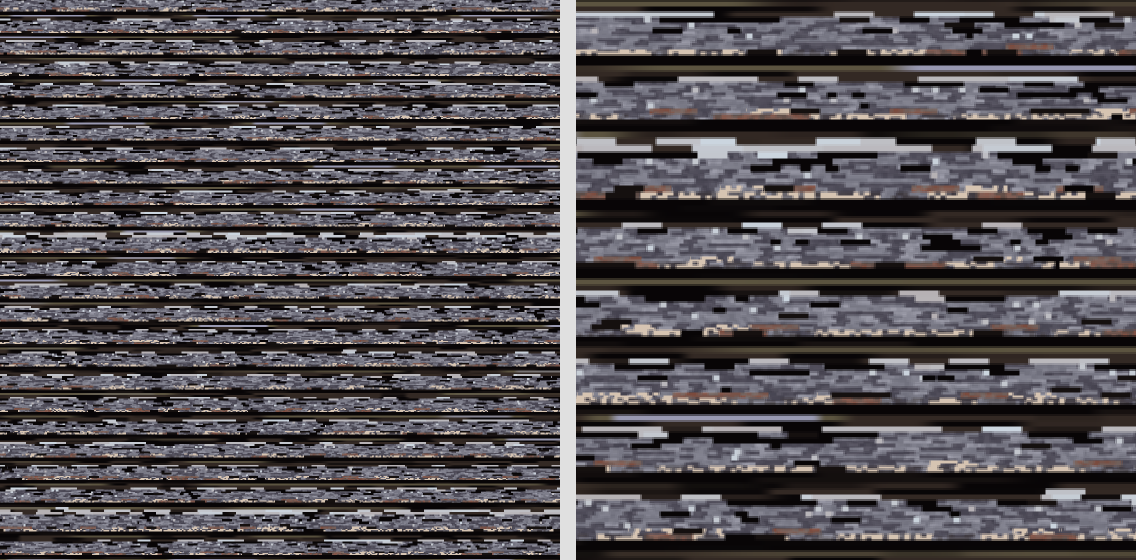
Left: the whole. Right: its middle third, enlarged.
This texture is drawn by a three.js fragment shader. Its source:

```glsl
// Twenty-five stacked bands of scrambled slate bricks, split by black and brown seams.
// Each band holds seven repeats of one motif, cut into thin lanes of hashed bricks;
// about half the bricks are shared by all repeats, the others vary from one to the next.
varying vec2 vUv;

float hash(vec2 p) {
  return fract(sin(dot(p, vec2(12.9898, 78.233))) * 43758.5453);
}

// Random value of the brick at x, with n bricks per motif in one lane
float brick(float x, float n, float lane, float row, float seed) {
  float id = floor(x * n + hash(vec2(lane, seed)) * n);
  float shared = hash(vec2(mod(id, n) + 3.1, lane + seed * 17.0));
  float worn = hash(vec2(id + 0.37 * row, lane + seed * 5.3 + row * 1.7));
  return hash(vec2(id + seed, row * 2.3 + lane)) < 0.5 ? shared : worn;
}

// Long soft streaks along a lane
float streak(float x, float lane, float row) {
  float i = floor(x);
  vec2 key = vec2(lane * 3.7, row * 9.1);
  return mix(hash(key + i), hash(key + i + 1.0), smoothstep(0.55, 1.0, fract(x)));
}

// Band number counted from the top; bands 10 and 22 are taller
float bandAt(float s) {
  return (min(s, 0.4076) - 0.0234) / 0.03842
    + clamp(s - 0.4076, 0.0, 0.0481) / 0.0481
    + clamp(s - 0.4557, 0.0, 0.4453) / 0.04048
    + clamp(s - 0.9010, 0.0, 0.0521) / 0.0521
    + max(s - 0.9531, 0.0) / 0.0417;
}

vec3 slate(float x, float h, float row) {
  float lane = floor(h * 18.0);
  float tone = brick(x, 17.0, lane, row, 1.0);
  vec3 col = mix(vec3(0.31, 0.30, 0.35), vec3(0.48, 0.48, 0.53), step(0.43, tone));
  col = mix(col, vec3(0.57, 0.57, 0.62), step(0.90, tone));
  float grain = brick(x, 42.0, floor(h * 24.0), row, 2.0);
  return col + 0.09 * (grain - 0.5);
}

vec3 bands(vec2 uv) {
  float band = bandAt(1.0 - uv.y);
  float row = floor(band);
  float h = fract(band);
  float lane = floor(h * 12.0);
  float x = uv.x * 7.0 + hash(vec2(row, 4.0));
  bool tall = row == 10.0 || row == 22.0;
  vec3 black = vec3(0.03, 0.02, 0.025);
  vec3 brown = vec3(0.20, 0.16, 0.14);
  vec3 pale = mix(vec3(0.71, 0.69, 0.70), vec3(0.80, 0.84, 0.88),
    brick(x, 3.0, lane, row, 3.0));

  // Seam: black line, then smeared brown lanes with a few light streaks
  if (lane < 1.0 || lane > 10.0) {
    float smear = streak(x * 1.7, lane, row);
    return mix(black, brown, 0.35 * smoothstep(0.65, 1.0, smear));
  }
  if (lane < 4.0) {
    float smear = streak(x * 2.6, lane, row);
    vec3 col = mix(black, brown, smoothstep(0.12, 0.6, smear));
    float thin = streak(x * 0.9 + 5.0, 1.0, row);
    if (lane < 2.0) {
      vec3 olive = vec3(0.36, 0.33, 0.25);
      vec3 lilac = vec3(0.60, 0.60, 0.70);
      col = mix(col, olive, smoothstep(0.45, 0.75, thin));
      col = mix(col, lilac, smoothstep(0.80, 0.92, thin));
    }
    // Pale bricks capping the slate
    float cap = brick(x, 6.0, lane, row, 4.0);
    float cover = lane > 2.0 ? (tall ? 0.75 : 0.43) : 0.0;
    if (tall && lane > 1.0 && lane < 3.0) cover = 0.55;
    return mix(col, pale, step(cap, cover));
  }

  // Slate body, with black bricks crowding its upper edge and the motif ends
  vec3 col = slate(x, h, row);
  float ends = smoothstep(0.30, 0.50, abs(fract(x) - 0.5));
  float hole = brick(x, 8.0, lane, row, 5.0);
  float density = mix(0.38, 0.05, smoothstep(4.0, 8.0, lane)) + 0.14 * ends;
  if (hole < density) return mix(black, brown, 0.3 * step(hole, 0.05));
  if (lane < 5.0 && hole > 0.88) return pale;

  // Rust patches and clustered cream ticks at the foot
  if (lane > 8.0) {
    float patchValue = brick(x, 5.0, lane, row, 6.0);
    float tick = brick(x, 44.0, floor(h * 24.0), row, 7.0);
    vec3 rust = mix(vec3(0.47, 0.41, 0.38), vec3(0.53, 0.29, 0.21), tick);
    vec3 cream = vec3(0.84, 0.77, 0.70);
    float foot = lane > 9.0 ? 1.0 : 0.55;
    if (patchValue < 0.34 * foot) col = mix(col, rust, 0.8);
    if (patchValue > 1.0 - 0.42 * foot) col = mix(col, cream, step(0.45, tick));
    if (lane > 9.0) col = mix(col, brown, 0.35 * step(tick, 0.4));
  } else if (brick(x, 36.0, lane, row, 8.0) > 0.975) {
    col = pale;
  }
  return col;
}

void main() {
  // Average four nearby samples to smooth the brick edges
  vec3 sum = vec3(0.0);
  for (int j = 0; j < 2; j++)
    for (int i = 0; i < 2; i++)
      sum += bands(vUv + (vec2(float(i), float(j)) - 0.5) / 1024.0);
  gl_FragColor = vec4(sum / 4.0, 1.0);
}
```
